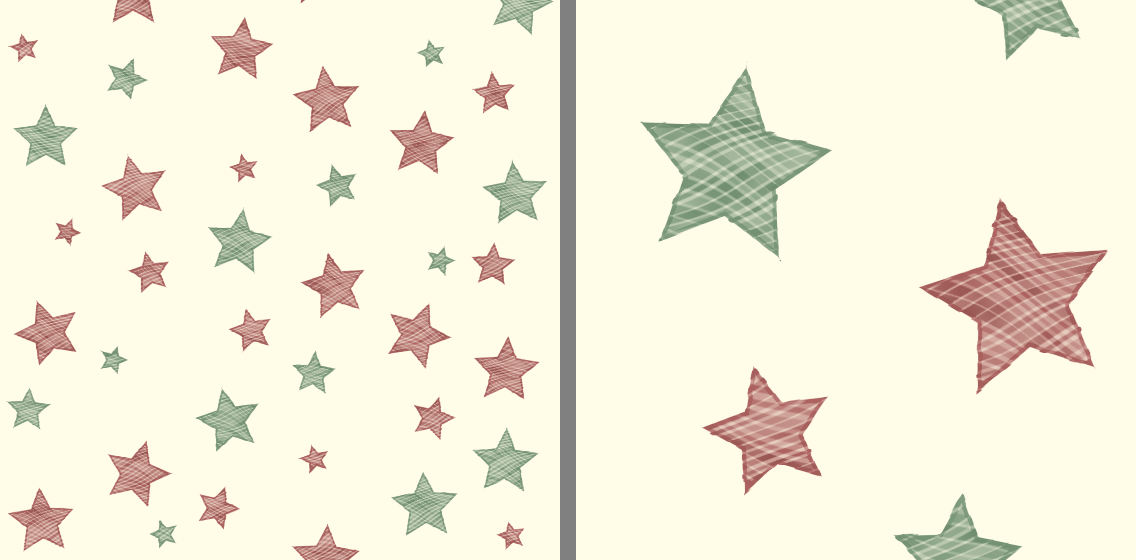
Left: the whole. Right: its middle third, enlarged.
This pattern is drawn by a Shadertoy shader. Its source:

```glsl
// Scattered red and green five-pointed stars, shaded with crossed pencil strokes on cream.

float hash(vec2 p) {
    return fract(sin(dot(p, vec2(127.1, 311.7))) * 43758.5453);
}

mat2 rotation(float angle) {
    float c = cos(angle), s = sin(angle);
    return mat2(c, -s, s, c);
}

// Signed distance to the edge lines of a star with one tip pointing up
float starDistance(vec2 p, float radius) {
    const float sector = 1.2566371;
    float angle = mod(atan(p.x, p.y) + 0.5 * sector, sector) - 0.5 * sector;
    vec2 folded = length(p) * vec2(cos(angle), abs(sin(angle)));
    return dot(folded - vec2(radius, 0.0), vec2(0.418, 0.908));
}

// Parallel, slightly wavering pencil strokes: x = ink, y = random value of the stroke
vec2 pencilStrokes(vec2 p, float angle, float density, float seed, float pixel) {
    vec2 q = rotation(angle) * p;
    float across = q.y * density + 0.7 * sin(q.x * 7.0 + q.y * 9.0 + seed * 40.0);
    float id = floor(across);
    float tone = hash(vec2(id, seed * 57.0));
    float halfWidth = 0.2 + 0.3 * tone;
    float blur = 0.5 * pixel * density + 0.05;
    float line = 1.0 - smoothstep(halfWidth - blur, halfWidth + blur, abs(across - id - 0.5));
    float pressure = 0.75 + 0.25 * sin(q.x * 11.0 + tone * 30.0);
    return vec2(line * pressure, tone);
}

void mainImage(out vec4 fragColor, in vec2 fragCoord) {
    // Six cells per canvas height, every other column shifted by half a cell
    vec2 p = fragCoord / iResolution.y * 6.0;
    float pixel = 6.0 / iResolution.y;
    p.y += 0.5 * mod(floor(p.x), 2.0);
    vec2 cell = floor(p);
    float seed = hash(cell + 3.7);

    // Evenly spread choice of large, medium and small stars
    float kind = fract(dot(cell, vec2(0.7549, 0.5698)) + 0.1);
    float radius = kind < 0.47 ? 0.37 : kind < 0.8 ? 0.24 : 0.16;
    radius *= 0.97 + 0.06 * seed;

    // Each star keeps inside its own cell
    vec2 jitter = vec2(hash(cell + 11.3), hash(cell + 29.1)) * 2.0 - 1.0;
    vec2 local = p - cell - 0.5 - jitter * (0.47 - radius);
    float turn = (hash(cell + 47.9) - 0.5) * 0.75;

    // Crossed hatching
    vec2 rising = pencilStrokes(local, 0.38 + 0.3 * (seed - 0.5), 29.0, seed, pixel);
    vec2 falling = pencilStrokes(local, -0.5 + 0.3 * (seed - 0.5), 25.0, seed + 1.3, pixel);

    // Stroke ends make the contour a little ragged
    float edge = starDistance(rotation(turn) * local, radius);
    edge += 0.012 * (rising.y - 0.5) * rising.x;
    float inside = 1.0 - smoothstep(-0.7 * pixel, 0.7 * pixel, edge);
    float outline = 1.0 - smoothstep(0.004, 0.006 + pixel, abs(edge + 0.008));

    // Ink colours, darker where strokes cross
    bool isRed = fract(dot(cell, vec2(0.618, 0.414)) + 0.2) < 0.54;
    vec3 ink = isRed ? vec3(0.68, 0.39, 0.38) : vec3(0.50, 0.61, 0.49);
    vec3 darkInk = isRed ? vec3(0.58, 0.33, 0.31) : vec3(0.42, 0.54, 0.42);
    ink = mix(ink, darkInk, rising.x * falling.x * falling.y);

    float cover = 0.32 + 0.42 * rising.x + 0.3 * falling.x + 0.35 * outline;
    vec3 cream = vec3(1.0, 0.99, 0.91);
    fragColor = vec4(mix(cream, ink, inside * min(cover, 1.0)), 1.0);
}
```
